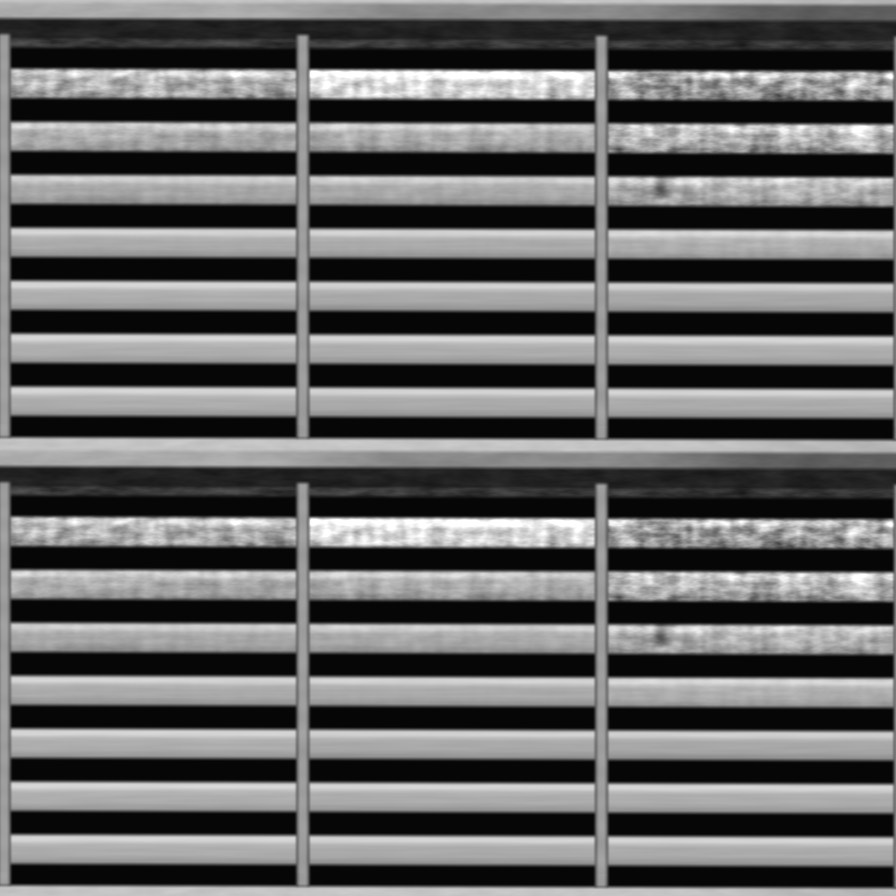
Give the GLSL for this texture, as a Shadertoy shader.

```glsl
// Weathered grey metal louvre vents: stacked panels of slats split by thin posts.
#define PANELS 2.0         // repeats down the canvas
#define COLUMNS 3.0        // bays across the canvas
#define SLATS 7.0          // slats in each panel
#define SLAT_START 0.177   // top of the first slat, in panel heights
#define SLAT_PITCH 0.1182
#define SLAT_HEIGHT 0.066
#define POST_HALF 0.0080   // half width of a post, in canvas widths
#define POST_SHIFT 0.014   // post offset, in bay widths
#define TILT 0.006         // slight sag towards the right
#define SOFT 0.0065        // edge softness, in panel heights
#define WEAR 0.36          // strength of the blotches

const float GAP_BLACK = 0.025;
const float SLAT_GREY = 0.67;

float hash(vec2 p) {
    p = fract(p * vec2(0.1031, 0.1137));
    p += dot(p, p.yx + 33.33);
    return fract((p.x + p.y) * p.x * 17.3);
}

vec2 gradient(vec2 cell) {
    float angle = 6.2832 * hash(cell + 7.0);
    return vec2(cos(angle), sin(angle));
}

// Gradient noise, roughly -0.7 to 0.7
float noise(vec2 p) {
    vec2 i = floor(p), f = p - i;
    vec2 u = f * f * f * (f * (f * 6.0 - 15.0) + 10.0);
    vec2 e = vec2(0.0, 1.0);
    float low = mix(dot(gradient(i), f), dot(gradient(i + e.yx), f - e.yx), u.x);
    float high = mix(dot(gradient(i + e.xy), f - e.xy), dot(gradient(i + e.yy), f - e.yy), u.x);
    return mix(low, high, u.y);
}

float fbm(vec2 p) {
    return noise(p) + 0.5 * noise(p * 2.1 + 5.3) + 0.25 * noise(p * 4.3 + 11.7);
}

float bell(float x, float centre, float width) {
    float d = (x - centre) / width;
    return exp(-d * d);
}

float rise(float edge, float x) {
    return smoothstep(edge - SOFT, edge + SOFT, x);
}

float band(float x, float from, float to) {
    return rise(from, x) * (1.0 - rise(to, x));
}

// Slat brightness: v runs down from the top edge of the slat
float slatShade(float x, float v, float row, float bay) {
    float shade = SLAT_GREY + 0.16 * bell(v, 0.010, 0.010);
    shade -= 0.10 * smoothstep(0.042, SLAT_HEIGHT, v);
    shade += 0.04 * (hash(vec2(row, bay) + 3.0) - 0.5);

    // Blotches fade downwards and are heaviest in the last bay
    float lastBay = step(1.5, bay);
    float wear = WEAR * exp2(-1.1 * row) * (1.0 + lastBay * (0.4 + row));
    wear = min(wear, 0.6) * (1.0 - smoothstep(1.5, 4.0, row));
    float blotch = fbm(vec2(x * 38.0, v * 45.0 + row * 9.0));
    float streak = noise(vec2(x * 90.0, v * 12.0 + row * 5.0));
    shade += wear * (0.7 * blotch + 0.5 * streak);

    // Bleached first slat in the middle bay, bright chips at the far right
    float topRow = 1.0 - step(0.5, row);
    shade += topRow * (0.17 * bell(bay, 1.0, 0.3) - 0.05 * lastBay);
    shade += 0.22 * (1.0 - step(1.5, row)) * bell(x, 0.95, 0.014) * bell(v, 0.035, 0.018);

    // One rundown stain
    float stainRow = bell(row, 2.0, 0.2);
    shade -= 0.28 * stainRow * bell(x, 0.738, 0.009) * (1.0 - smoothstep(0.035, 0.06, v));
    return shade + 0.025 * noise(vec2(x * 14.0, v * 130.0 + row * 4.0));
}

// Layers of the horizontal rail, from the lit top edge to the shadowed lip
float drawRail(float shade, float x, float t) {
    float grain = fbm(vec2(x * 26.0, t * 45.0));
    float face = mix(0.67, 0.54, smoothstep(0.28, 0.45, x));
    face -= 0.17 * smoothstep(0.68, 0.88, x);
    float edge = 0.77 - 0.06 * smoothstep(0.7, 1.0, x);
    float lit = mix(edge, face, rise(0.029, t)) + 0.04 * grain;
    shade = mix(shade, 0.22 + 0.13 * grain, band(t, 0.105, 0.130));
    shade = mix(shade, 0.13 + 0.05 * grain, band(t, 0.062, 0.109));
    return mix(shade, lit, band(t, 0.0, 0.065));
}

void mainImage(out vec4 fragColor, in vec2 fragCoord) {
    vec2 uv = fragCoord / iResolution.xy;

    // Panel coordinate t runs downwards, with zero at the top of the rail
    float down = (1.0 - uv.y) * PANELS + 0.021 - TILT * (uv.x - 0.5);
    float t = fract(down + 0.03) - 0.03;
    float across = uv.x * COLUMNS - POST_SHIFT;
    float bay = max(floor(across), 0.0);

    // Slats over dark gaps
    float row = clamp(floor((t - SLAT_START) / SLAT_PITCH + 0.2), 0.0, SLATS - 1.0);
    float v = t - SLAT_START - row * SLAT_PITCH;
    float shade = mix(GAP_BLACK, slatShade(uv.x, v, row, bay), band(v, 0.0, SLAT_HEIGHT));

    // Rail, then posts that stop at its shadow
    shade = drawRail(shade, uv.x, t);
    float postDistance = abs(fract(across + 0.5) - 0.5) / COLUMNS;
    float post = 1.0 - smoothstep(POST_HALF - 0.003, POST_HALF + 0.002, postDistance);
    float postShade = mix(0.62, 0.36, smoothstep(0.002, POST_HALF, postDistance));
    postShade += 0.05 * noise(vec2(uv.x * 30.0, t * 25.0));
    float belowRail = rise(0.100, t) + 1.0 - rise(0.0, t);
    shade = mix(shade, postShade, post * clamp(belowRail, 0.0, 1.0));

    fragColor = vec4(vec3(clamp(shade, 0.0, 1.0)), 1.0);
}
```
